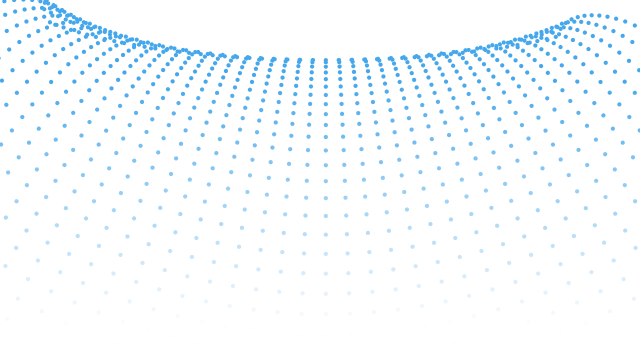
This background is drawn by a WebGL 2 fragment shader. Its source:

```glsl
#version 300 es
precision highp float;
// Draws a curved sheet of blue dots that folds over at its crest and fades to white below.
uniform vec2 u_resolution;
out vec4 outColor;

const vec3 PAPER = vec3(1.0);
const vec3 DOT_BLUE = vec3(0.27, 0.655, 0.925);
const float SPAN = 768.0;         // canvas width in drawing units
const float AXIS_X = 391.0;       // symmetry axis of the sheet
const float COLUMN_ANGLE = 0.0405; // angle between neighbouring columns
const float DOT_RADIUS = 2.5;
const int FIRST_ROW = -10;        // behind the crest
const int LAST_ROW = 16;          // nearest the viewer
const float LEFT_COLUMN = -26.0;
const float RIGHT_COLUMN = 20.0;

// Depth of a row on the axis, measured down from the top edge
float rowDepth(float row) {
    float slope = 150.0 + 13.5 * row + 0.5 * row * row;
    float behind = max(-7.0 - row, 0.0);
    return slope + 18.0 * smoothstep(0.0, 11.0, row) + 0.8 * behind * behind;
}

// Horizontal and vertical radius of the ellipse that a row follows
vec2 rowRadii(float row) {
    return vec2(496.0 + 15.5 * row + 0.4 * row * row, 400.0 + 31.0 * row);
}

// Column whose dot lies closest to x on a row of the given radius
float nearestColumn(float x, float radius) {
    float angle = asin(clamp((x - AXIS_X) / radius, -0.999, 0.999));
    return clamp(round(angle / COLUMN_ANGLE), LEFT_COLUMN, RIGHT_COLUMN);
}

vec2 dotCenter(float column, float depth, vec2 radii) {
    float angle = column * COLUMN_ANGLE;
    return vec2(AXIS_X + radii.x * sin(angle),
                depth - radii.y * (1.0 - cos(angle)));
}

// Smooth disc coverage, softened over one pixel
float disc(vec2 p, vec2 center, float radius, float pixel) {
    return clamp((radius - length(p - center)) / pixel + 0.5, 0.0, 1.0);
}

// Dots pale with their distance from the top edge
float fade(float y) {
    return 0.015 + 0.985 * clamp((390.0 - y) / 295.0, 0.0, 1.0);
}

void main() {
    float pixel = SPAN / u_resolution.x;
    vec2 p = vec2(gl_FragCoord.x, u_resolution.y - gl_FragCoord.y) * pixel;

    // One candidate dot per row
    float ink = 0.0;
    for (int i = FIRST_ROW; i <= LAST_ROW; i++) {
        float row = float(i);
        vec2 radii = rowRadii(row);
        float column = nearestColumn(p.x, radii.x);
        vec2 center = dotCenter(column, rowDepth(row), radii);
        ink = max(ink, disc(p, center, DOT_RADIUS, pixel) * fade(center.y));
    }

    outColor = vec4(mix(PAPER, DOT_BLUE, ink), 1.0);
}
```
